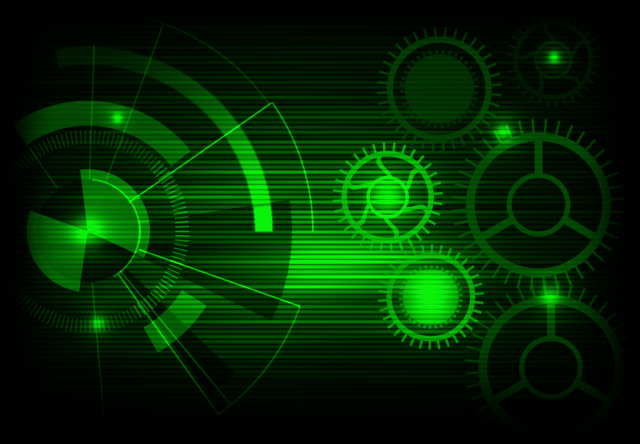
Write a Shadertoy shader that draws this background.

```glsl
// Green machine panel: a radial dial on the left, six gears on the right,
// and horizontal scan-line light between them. Brightness is built as one
// value from polar masks, Gaussian glows and stretched gradient noise.

const float ASPECT = 1.438;
const float SCAN_ROWS = 89.0;
const vec2 DIAL_CENTRE = vec2(0.197, 0.479);
const vec3 GREEN = vec3(0.045, 1.0, 0.04);

vec2 gradientAt(vec2 cell) {
    float a = 6.2832 * fract(sin(dot(cell, vec2(127.1, 311.7))) * 4375.85);
    return vec2(cos(a), sin(a));
}

float gradientNoise(vec2 p) {
    vec2 i = floor(p), f = fract(p), u = f * f * (3.0 - 2.0 * f);
    vec2 s = vec2(1, 0);
    float low = mix(dot(gradientAt(i), f), dot(gradientAt(i + s), f - s), u.x);
    float high = mix(dot(gradientAt(i + s.yx), f - s.yx), dot(gradientAt(i + 1.0), f - 1.0), u.x);
    return mix(low, high, u.y);
}

float gaussian(vec2 p, vec2 centre, vec2 size) {
    vec2 d = (p - centre) / size;
    return exp(-dot(d, d));
}

// Soft mask of lo < x < hi
float band(float x, float lo, float hi, float soft) {
    return smoothstep(lo - soft, lo + soft, x) * (1.0 - smoothstep(hi - soft, hi + soft, x));
}

// Ring section; polar = (radius, degrees)
float arc(vec2 polar, vec2 radii, vec2 degrees, float soft) {
    float mid = 0.5 * (degrees.x + degrees.y);
    float away = abs(mod(polar.y - mid + 180.0, 360.0) - 180.0);
    float edge = radians(0.5 * (degrees.y - degrees.x) - away) * polar.x;
    return band(polar.x, radii.x, radii.y, soft) * smoothstep(-soft, soft, edge);
}

// Evenly repeated radial strokes of constant half width
float strokes(vec2 polar, float count, float startDegrees, float halfWidth, float soft) {
    float period = 360.0 / count;
    float away = mod(polar.y - startDegrees + 0.5 * period, period) - 0.5 * period;
    float d = abs(radians(away)) * polar.x;
    return 1.0 - smoothstep(halfWidth - soft, halfWidth + soft, d);
}

// detail = (teeth, hub radius, spokes, disc radius), radii relative to the rim
float gear(vec2 polar, float rim, vec4 detail, float soft) {
    float r = polar.x, hub = detail.y * rim;
    float shape = band(r, 0.88 * rim, rim, soft);
    float teeth = strokes(polar, detail.x, 4.0, 0.0028, soft);
    shape = max(shape, teeth * band(r, 0.96 * rim, 1.19 * rim, soft));
    if (detail.z > 0.0) {
        shape = max(shape, band(r, hub * 0.84, hub, soft));
        vec2 bent = vec2(r, polar.y + (detail.z > 4.0 ? 14.0 * sin(r / rim * 6.0) : 0.0));
        float spoke = strokes(bent, detail.z, 90.0, rim * 0.055, soft);
        shape = max(shape, spoke * band(r, hub * 0.9, 0.9 * rim, soft));
    } else {
        float disc = detail.w * rim;
        shape = max(shape, 0.7 * (1.0 - smoothstep(disc - soft, disc + soft, r)));
        shape = max(shape, 0.6 * teeth * band(r, disc, disc * 1.14, soft));
    }
    return shape;
}

float dial(vec2 polar, float v, float soft) {
    float r = polar.x, a = polar.y;
    // Shaded wedges
    v *= 1.0 - 0.5 * arc(polar, vec2(0.12, 0.459), vec2(-26, 9), soft);
    v *= 1.0 - 0.6 * arc(polar, vec2(0.12, 0.459), vec2(-53, -44), soft);
    // Broad bands
    float sweep = 0.06 + 0.5 * exp(-pow(max(a, 0.0) / 45.0, 2.0));
    v += sweep * arc(polar, vec2(0.375, 0.416), vec2(0, 100), 2.0 * soft);
    v += 0.4 * arc(polar, vec2(0.378, 0.414), vec2(0, 8), 2.0 * soft);
    v += 0.24 * arc(polar, vec2(0.238, 0.294), vec2(38, 125), soft);
    v += 0.3 * arc(polar, vec2(0.25, 0.315), vec2(-60, -32), soft);
    // Tick scale
    float ticks = strokes(polar, 130.0, 0.0, 0.0016, soft) * band(r, 0.197, 0.228, soft);
    v += ticks * (0.16 + 0.22 * arc(polar, vec2(0.1, 0.3), vec2(-60, 45), soft));
    // Central pie
    v *= 1.0 - 0.7 * (1.0 - smoothstep(0.115 - soft, 0.115 + soft, r));
    v += 0.36 * arc(polar, vec2(-0.1, 0.14), vec2(-25, 97), soft);
    v += 0.3 * arc(polar, vec2(-0.1, 0.137), vec2(160, 262), soft);
    v += 0.35 * arc(polar, vec2(0.115, 0.119), vec2(-60, 85), soft);
    // Outer outline
    v += 0.45 * arc(polar, vec2(0.504, 0.508), vec2(0, 35), soft);
    v += 0.3 * arc(polar, vec2(0.504, 0.508), vec2(-55, -19.5), soft);
    v += 0.13 * arc(polar, vec2(0.496, 0.5), vec2(35, 75), soft);
    // Needles = (degrees, inner radius, outer radius, brightness)
    vec4 needles[8] = vec4[8](vec4(35, 0.114, 0.504, 0.6), vec4(-19.5, 0.122, 0.506, 0.6),
        vec4(-54.5, 0.118, 0.508, 0.45), vec4(-50.5, 0.115, 0.506, 0.3), vec4(70, 0.12, 0.496, 0.16),
        vec4(88, 0.117, 0.42, 0.15), vec4(-85, 0.117, 0.45, 0.18), vec4(125, 0.12, 0.24, 0.15));
    for (int i = 0; i < 8; i++) {
        vec4 n = needles[i];
        v += n.w * strokes(polar, 1.0, n.x, 0.0018, soft) * band(r, n.y, n.z, soft);
    }
    return v;
}

vec2 toPolar(vec2 q) { return vec2(length(q), degrees(atan(q.y, q.x))); }

void mainImage(out vec4 fragColor, in vec2 fragCoord) {
    vec2 p = fragCoord / iResolution.xy * vec2(ASPECT, 1.0);
    float soft = 0.8 / iResolution.y;

    // Scan-line light
    float row = floor(p.y * SCAN_ROWS), f = fract(p.y * SCAN_ROWS);
    float line = smoothstep(0.0, 0.4, f) * (1.0 - smoothstep(0.6, 1.0, f));
    float streak = (0.4 + 0.85 * line) * (1.0 + 1.1 * gradientNoise(vec2(p.x * 1.6, row * 0.73)));
    float light = 0.14 * gaussian(p, vec2(0.75, 0.5), vec2(0.55, 0.42))
        + 0.32 * gaussian(p, vec2(0.58, 0.47), vec2(0.34, 0.22));
    float beam = 0.5 * gaussian(p, vec2(0.74, 0.40), vec2(0.21, 0.065));
    float v = light * streak + beam * (0.65 + 0.35 * streak);

    v = dial(toPolar(p - DIAL_CENTRE), v, soft);

    // Gears = (centre, rim radius, brightness)
    vec4 gears[6] = vec4[6](vec4(0.987, 0.800, 0.118, 0.25), vec4(1.243, 0.865, 0.090, 0.10),
        vec4(0.871, 0.556, 0.104, 0.68), vec4(1.210, 0.539, 0.163, 0.30),
        vec4(0.968, 0.331, 0.100, 0.58), vec4(1.238, 0.172, 0.163, 0.24));
    vec4 details[6] = vec4[6](vec4(36, 0, 0, 0.66), vec4(32, 0.48, 5, 0), vec4(32, 0.46, 6, 0),
        vec4(40, 0.44, 3, 0), vec4(34, 0, 0, 0.63), vec4(40, 0.44, 3, 0));
    for (int i = 0; i < 6; i++) {
        float shape = gear(toPolar(p - gears[i].xy), gears[i].z, details[i], soft);
        v = mix(v, max(v, gears[i].w * (0.85 + 0.15 * line)), shape);
    }

    // Glows = (centre, radius, strength)
    vec4 glows[8] = vec4[8](vec4(DIAL_CENTRE, 0.035, 0.55), vec4(0.264, 0.734, 0.012, 0.6),
        vec4(0.221, 0.273, 0.016, 0.5), vec4(0.871, 0.556, 0.038, 0.6), vec4(0.968, 0.331, 0.052, 0.55),
        vec4(1.131, 0.702, 0.018, 0.65), vec4(1.245, 0.871, 0.012, 0.7), vec4(1.236, 0.331, 0.022, 0.55));
    for (int i = 0; i < 8; i++) {
        vec4 g = glows[i];
        v += g.w * (gaussian(p, g.xy, vec2(g.z)) + 0.3 * gaussian(p, g.xy, vec2(g.z * 2.6)) * streak);
    }

    // Dark borders
    v *= smoothstep(0.0, 0.13, p.x) * smoothstep(ASPECT, 1.28, p.x);
    v *= smoothstep(0.0, 0.26, p.y) * smoothstep(1.0, 0.88, p.y);
    fragColor = vec4(GREEN * clamp(v, 0.0, 0.95), 1.0);
}
```
